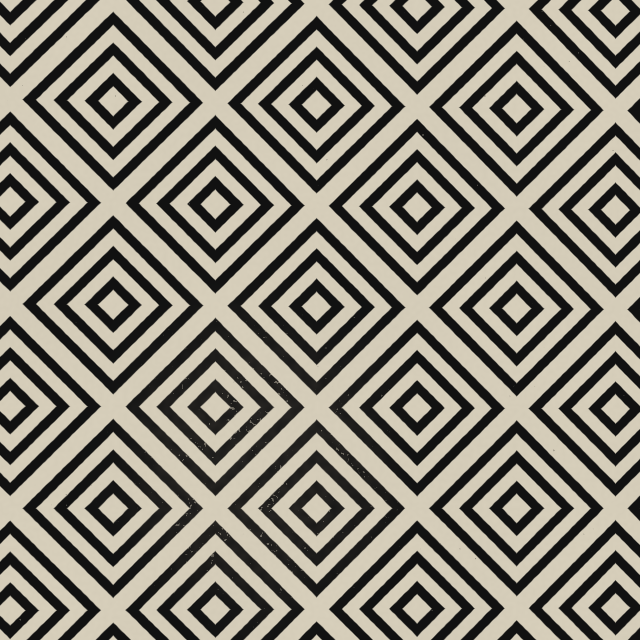
A WebGL 1 fragment shader for this pattern:

```glsl
precision highp float;

uniform vec2 u_resolution;

const vec3 PAPER = vec3(0.835, 0.803, 0.725);
const vec3 INK = vec3(0.066, 0.068, 0.068);
const vec3 FADED_INK = vec3(0.145, 0.138, 0.128);

vec2 hashGradient(vec2 cell) {
    vec3 h = fract(cell.xyx * vec3(0.1031, 0.1030, 0.0973));
    h += dot(h, h.yzx + 33.33);
    float angle = 6.2832 * fract((h.x + h.y) * h.z);
    return vec2(cos(angle), sin(angle));
}

float gradientNoise(vec2 p) {
    vec2 i = floor(p);
    vec2 f = p - i;
    vec2 w = f * f * f * (f * (f * 6.0 - 15.0) + 10.0);
    float a = dot(hashGradient(i), f);
    float b = dot(hashGradient(i + vec2(1.0, 0.0)), f - vec2(1.0, 0.0));
    float c = dot(hashGradient(i + vec2(0.0, 1.0)), f - vec2(0.0, 1.0));
    float d = dot(hashGradient(i + vec2(1.0, 1.0)), f - vec2(1.0, 1.0));
    return mix(mix(a, b, w.x), mix(c, d, w.x), w.y);
}

// Half-cell coordinates, with a slight perspective drift to the right
vec2 driftedGrid(vec2 uv, vec2 origin, float spacing, float drift) {
    float column = (uv.x - origin.x) / spacing;
    column += drift * column * column;
    float row = (uv.y - origin.y) / (spacing * (1.0 - 1.1 * drift * column));
    return vec2(column, row);
}

// Diamond radius in a staggered lattice: 0 at a centre, 1 on the cell border
float diamondRadius(vec2 grid) {
    vec2 diagonal = 0.5 * vec2(grid.x + grid.y, grid.x - grid.y);
    vec2 offset = abs(fract(diagonal + 0.5) - 0.5);
    return 2.0 * max(offset.x, offset.y);
}

// Signed distance to the nearest of three concentric bands
float ringDistance(float radius, float first, float gap, float halfWidth) {
    float index = clamp(floor((radius - first) / gap + 0.5), 0.0, 2.0);
    return abs(radius - first - gap * index) - halfWidth;
}

// Soft patch of worn print with an irregular outline
float wearMask(vec2 uv, vec2 centre, float size) {
    float reach = length((uv - centre) * vec2(1.0, 0.9));
    reach += 0.05 * gradientNoise(uv * 9.0);
    return 1.0 - smoothstep(0.35 * size, size, reach);
}

// Small chips, gathered along winding cracks
float flecks(vec2 uv, float wear) {
    float crack = 1.0 - smoothstep(0.02, 0.13, abs(gradientNoise(uv * 8.0 + 3.7)));
    float grain = gradientNoise(uv * 170.0) + 0.5 * gradientNoise(uv * 310.0);
    float threshold = 0.56 - 0.34 * crack * wear;
    return wear * smoothstep(threshold, threshold + 0.2, grain);
}

// Rare isolated dots
float specks(vec2 uv, float scale, float threshold) {
    float sparse = smoothstep(0.1, 0.4, gradientNoise(uv * 11.0 + 8.3));
    return sparse * smoothstep(threshold, threshold + 0.1, gradientNoise(uv * scale));
}

void main() {
    vec2 uv = gl_FragCoord.xy / u_resolution;
    float pixel = 1.0 / min(u_resolution.x, u_resolution.y);

    // Printed diamonds
    float spacing = 0.1576;
    vec2 grid = driftedGrid(uv, vec2(0.4948, 0.2057), spacing, 0.0042);
    float radius = diamondRadius(grid) + 0.006 * gradientNoise(uv * 110.0);
    float edge = ringDistance(radius, 0.212, 0.301, 0.0645);
    float softness = max(0.8 * pixel, 0.0013) * 1.4142 / spacing;
    float coverage = 1.0 - smoothstep(-softness, softness, edge);

    // Worn ink
    float wear = wearMask(uv, vec2(0.40, 0.28), 0.29);
    float mottling = 0.8 + 0.5 * gradientNoise(uv * 70.0);
    vec3 ink = mix(INK, FADED_INK, clamp(wear * mottling, 0.0, 1.0));
    ink = mix(ink, PAPER, 0.42 * flecks(uv, wear));
    ink = mix(ink, PAPER, 0.35 * specks(uv, 140.0, 0.52));

    // Paper tone and dust
    vec3 paper = PAPER * (1.0 + 0.012 * gradientNoise(uv * 5.0));
    paper *= 1.0 + 0.012 * gradientNoise(uv * 130.0);
    paper *= 1.0 - 0.3 * specks(uv + 4.6, 130.0, 0.53);

    gl_FragColor = vec4(mix(paper, ink, coverage), 1.0);
}
```
